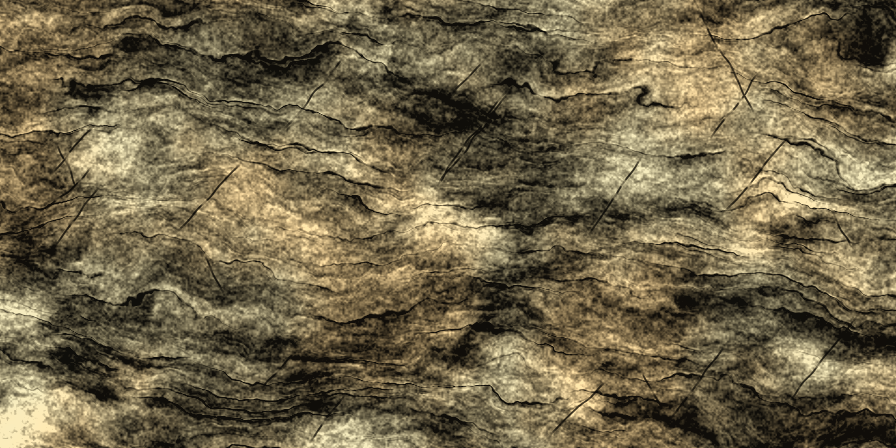
Reproduce this texture procedurally as a WebGL 1 fragment shader.

```glsl
precision highp float;
uniform vec2 u_resolution;

float hash(vec2 p) {
  vec3 h = fract(vec3(p.xyx) * 0.1031);
  h += dot(h, h.yzx + 33.33);
  return fract((h.x + h.y) * h.z);
}

float noise(vec2 p) {
  vec2 cell = floor(p);
  vec2 f = fract(p);
  f = f * f * (3.0 - 2.0 * f);
  float low = mix(hash(cell), hash(cell + vec2(1.0, 0.0)), f.x);
  float high = mix(hash(cell + vec2(0.0, 1.0)), hash(cell + 1.0), f.x);
  return mix(low, high, f.y);
}

mat2 rotation(float angle) {
  float c = cos(angle), s = sin(angle);
  return mat2(c, s, -s, c);
}

float fbm(vec2 p) {
  float sum = 0.0, weight = 0.5;
  for (int i = 0; i < 5; i++) {
    sum += weight * noise(p);
    p = p * 2.03 + vec2(17.3, 9.1);
    weight *= 0.5;
  }
  return sum / 0.97;
}

// Rounded plates separated by sharp creases
float plates(vec2 p) {
  float sum = 0.0, weight = 0.5;
  for (int i = 0; i < 5; i++) {
    sum += weight * abs(2.0 * noise(p) - 1.0);
    p = rotation(0.12) * p * 2.1 + vec2(5.7, 13.9);
    weight *= 0.54;
  }
  return sum;
}

// Broken bedding line: dark gap, shadow beneath and lit lip above
float seam(vec2 p, float rows, float seed) {
  float level = p.y * rows + 2.0 * fbm(p * vec2(1.7, 3.5) + seed);
  float side = (fract(level) - 0.5) / rows;
  float presence = noise(vec2(p.x * 5.0, floor(level) * 7.3) + seed);
  presence = smoothstep(0.45, 0.8, presence);
  presence *= mix(0.45, 1.0, smoothstep(0.25, 0.55, noise(p * vec2(24.0, 9.0) + seed)));
  float gap = 1.0 - smoothstep(0.0006, 0.0018 + 0.0022 * presence, abs(side));
  float below = smoothstep(0.002, -0.002, side);
  float shadow = below * exp(-abs(side) * 110.0);
  float lip = (1.0 - below) * exp(-abs(side) * 110.0);
  return presence * (0.55 * gap + 0.24 * shadow - 0.26 * lip);
}

// Straight steep fractures, most of them leaning right
float fractures(vec2 p, float aspect) {
  float dark = 0.0;
  for (int i = 0; i < 22; i++) {
    float id = float(i) * 3.7 + 1.0;
    vec2 center = vec2(hash(vec2(id, 2.0)) * aspect, hash(vec2(id, 5.0)));
    float lean = hash(vec2(id, 8.0));
    float angle = lean < 0.68 ? 0.75 + 0.35 * lean : -1.25 + 0.6 * (lean - 0.68);
    float reach = mix(0.04, 0.16, hash(vec2(id, 11.0)));
    vec2 local = (p - center) * rotation(angle);
    local.y += 0.008 * (noise(vec2(local.x * 28.0, id)) - 0.5);
    float fade = 1.0 - smoothstep(0.6 * reach, reach, abs(local.x));
    float broken = smoothstep(0.2, 0.5, noise(vec2(local.x * 60.0, id + 6.0)));
    float line = 1.0 - smoothstep(0.0006, 0.0035, abs(local.y));
    dark = max(dark, line * fade * mix(0.3, 1.0, broken));
  }
  return dark;
}

// Tan ramp: dark olive through ochre to pale cream
vec3 stoneColor(float tone, float warmth) {
  vec3 tint = mix(vec3(1.0, 0.88, 0.59), vec3(1.0, 0.93, 0.72), tone);
  tint *= mix(vec3(0.97, 1.0, 1.04), vec3(1.04, 0.98, 0.93), warmth);
  return tone * tint;
}

void main() {
  float aspect = u_resolution.x / u_resolution.y;
  vec2 p = gl_FragCoord.xy / u_resolution.y;

  // Bent, slightly tilted strata with ragged edges
  vec2 bend = vec2(fbm(p * 3.0 + 4.0), fbm(p * vec2(2.5, 4.0) + 31.0)) - 0.5;
  vec2 rough = vec2(noise(p * 45.0), noise(p * 45.0 + 60.0)) - 0.5;
  vec2 ragged = vec2(noise(p * 110.0 + 7.0), noise(p * 110.0 + 80.0)) - 0.5;
  vec2 strata = p + 0.22 * bend + 0.008 * rough + 0.004 * ragged;
  strata.y += 0.1 * p.x;

  // Light from the upper left
  vec2 grainScale = vec2(4.5, 11.0);
  vec2 toLight = vec2(-0.003, 0.006);
  float relief = plates(strata * grainScale) - plates((strata + toLight) * grainScale);

  // Broad stains, pale patches, pockets and fine grit
  float stain = fbm(strata * vec2(2.6, 4.5) + 12.0) - 0.5;
  float mottle = fbm(strata * vec2(9.0, 21.0) + 40.0) - 0.5;
  float pale = smoothstep(0.53, 0.74, fbm(p * vec2(4.0, 6.0) + 71.0));
  float pocket = smoothstep(0.58, 0.76, fbm(strata * vec2(5.0, 13.0) + 90.0));
  float grit = 0.5 * noise(p * vec2(115.0, 135.0)) + 0.5 * noise(p * 240.0) - 0.5;

  float tone = 0.455 + 0.9 * stain + 0.6 * mottle + 1.45 * relief;
  tone += 0.4 * pale - 0.26 * pocket;
  tone += grit * mix(0.4, 0.7, clamp(tone, 0.0, 1.0));

  // Bedding seams gather in bands, with fractures across them
  float band = smoothstep(0.42, 0.62, noise(strata * vec2(2.2, 5.0) + 25.0));
  tone -= 0.9 * seam(strata, 9.0, 3.0) + 0.75 * seam(strata, 18.0, 47.0);
  tone -= 0.8 * band * seam(strata, 31.0, 83.0);
  tone *= 1.0 - 0.75 * fractures(p, aspect);

  float warmth = smoothstep(0.3, 0.7, fbm(p * 3.5 + 120.0));
  gl_FragColor = vec4(stoneColor(clamp(tone, 0.06, 1.0), warmth), 1.0);
}
```
